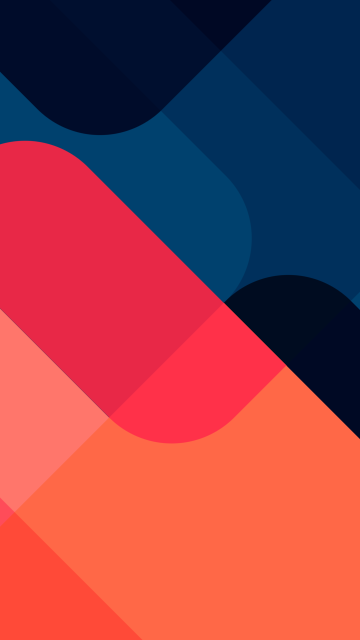
Write a Shadertoy shader that draws this background.

```glsl
const float RADIUS = 0.2454;

// Shared fold lines, measured along and across the diagonal
const float FOLD_A = 1.0345;
const float FOLD_B = 1.2801;
const float RIDGE = -0.1555;
const float RED_BASE = -0.6057;
const float BLUE_EDGE = 0.0982;
const float NIGHT_EDGE = 0.3339;

// Signed distance to a quadrant with a rounded corner; outward gives its open sides
float roundedCorner(vec2 p, vec2 corner, vec2 outward, float radius) {
    vec2 d = (p - corner) * outward + radius;
    return min(max(d.x, d.y), 0.0) + length(max(d, 0.0)) - radius;
}

float coverage(float dist, float blur) {
    return 1.0 - smoothstep(-blur, blur, dist);
}

vec3 paint(vec3 base, vec3 color, float dist, float blur) {
    return mix(base, color, coverage(dist, blur));
}

// Two colours meeting at a straight edge
vec3 split(vec3 below, vec3 above, float coord, float edge, float blur) {
    return paint(below, above, edge - coord, blur);
}

vec3 coolLayers(vec2 q, float blur) {
    const vec3 LAGOON = vec3(0.0, 0.255, 0.43);
    const vec3 OCEAN = vec3(0.0, 0.19, 0.36);
    const vec3 DEEP = vec3(0.0, 0.145, 0.31);

    // Blue sheets
    vec3 color = split(OCEAN, DEEP, q.y, NIGHT_EDGE, blur);
    color = split(color, LAGOON, q.x, FOLD_B, blur);
    float lagoon = roundedCorner(q, vec2(FOLD_A, BLUE_EDGE), vec2(1.0, 1.0), RADIUS);
    color = paint(color, LAGOON, lagoon, blur);

    // Dark sheet at the top
    vec3 night = split(vec3(0.0, 0.047, 0.165), vec3(0.0, 0.059, 0.184), q.y, BLUE_EDGE, blur);
    night = split(night, vec3(0.0, 0.03, 0.14), q.y, NIGHT_EDGE, blur);
    float top = roundedCorner(q, vec2(0.5336, -0.1408), vec2(1.0, -1.0), RADIUS);
    color = paint(color, night, top, blur);

    // Dark sheet at the right
    vec3 ink = split(vec3(0.0, 0.047, 0.125), vec3(0.0, 0.037, 0.14), q.x, FOLD_B, blur);
    float side = roundedCorner(q, vec2(FOLD_A, BLUE_EDGE), vec2(-1.0, 1.0), RADIUS);
    return paint(color, ink, side, blur);
}

vec3 warmLayers(vec3 color, vec2 q, float blur) {
    const vec3 PINK = vec3(1.0, 0.463, 0.42);
    const vec3 ORANGE = vec3(1.0, 0.408, 0.278);
    const vec3 CORAL = vec3(1.0, 0.30, 0.35);
    const vec3 EMBER = vec3(1.0, 0.29, 0.22);

    // Pink and orange ground
    color = paint(color, PINK, q.y - RED_BASE, blur);
    color = paint(color, ORANGE, max(FOLD_A - q.x, q.y - RIDGE), blur);

    // Lower left corner
    vec3 corner = split(CORAL, EMBER, q.x, FOLD_A, blur);
    color = paint(color, corner, q.y + 0.9772, blur);

    // Red band, rounded at both ends
    vec3 red = split(vec3(0.91, 0.157, 0.28), vec3(1.0, 0.192, 0.286), q.x, FOLD_A, blur);
    float upper = roundedCorner(q, vec2(0.2537, RIDGE), vec2(-1.0, 1.0), RADIUS);
    float lower = roundedCorner(q, vec2(FOLD_B, RED_BASE), vec2(1.0, -1.0), RADIUS);
    return paint(color, red, max(upper, lower), blur);
}

void mainImage(out vec4 fragColor, in vec2 fragCoord) {
    // Canvas widths from the top left, turned by 45 degrees
    vec2 p = vec2(fragCoord.x, iResolution.y - fragCoord.y) / iResolution.x;
    vec2 diagonal = vec2(p.x + p.y, p.x - p.y) * sqrt(0.5);
    float blur = 0.7 / iResolution.x;

    vec3 color = coolLayers(diagonal, blur);
    color = warmLayers(color, diagonal, blur);
    fragColor = vec4(color, 1.0);
}
```
